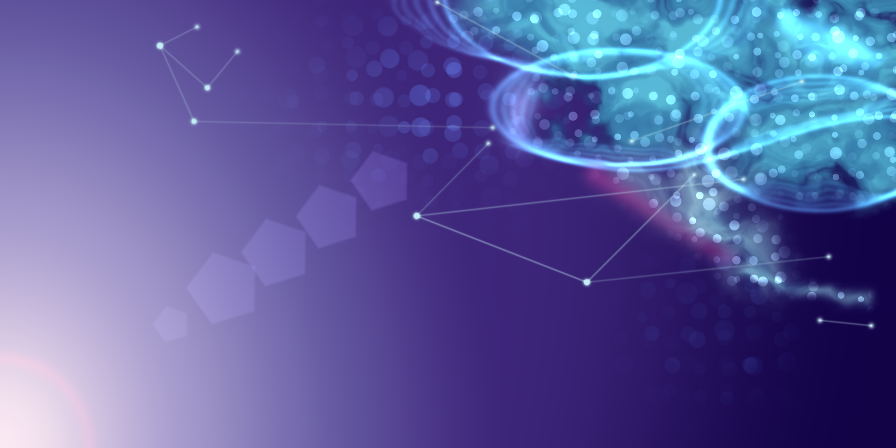
Reproduce this background procedurally as a WebGL 2 fragment shader.

```glsl
#version 300 es
precision highp float;
// Violet gradient with a glowing cyan neural cloud, linked nodes and lens ghosts.
uniform vec2 u_resolution;
out vec4 fragColor;

const vec3 BLUSH = vec3(0.98, 0.91, 0.95), LAVENDER = vec3(0.68, 0.64, 0.82);
const vec3 PERIWINKLE = vec3(0.41, 0.37, 0.65), VIOLET = vec3(0.24, 0.15, 0.48);
const vec3 NAVY = vec3(0.07, 0.01, 0.28), DEEP_BLUE = vec3(0.13, 0.23, 0.46);
const vec3 TEAL = vec3(0.23, 0.54, 0.71), CYAN = vec3(0.36, 0.78, 0.88);
const vec3 ICE = vec3(0.76, 0.93, 0.96);

float hash(vec2 p) { return fract(sin(dot(p, vec2(127.1, 311.7))) * 43758.5453); }

float noise(vec2 p) {
  vec2 i = floor(p), f = fract(p);
  f = f * f * (3.0 - 2.0 * f);
  return mix(mix(hash(i), hash(i + vec2(1, 0)), f.x),
             mix(hash(i + vec2(0, 1)), hash(i + vec2(1, 1)), f.x), f.y);
}

float fbm(vec2 p) {
  float sum = 0.0;
  for (float amp = 0.5; amp > 0.05; amp *= 0.5) {
    sum += amp * noise(p);
    p = mat2(1.6, 1.2, -1.2, 1.6) * p;
  }
  return sum;
}

float bell(float d, float width) { return exp(-d * d / (width * width)); }

float spot(vec2 p, vec2 center, vec2 radius) { return bell(length((p - center) / radius), 1.0); }

// Soft stroke from a to b
float stroke(vec2 p, vec2 a, vec2 b, float width) {
  vec2 ab = b - a;
  return bell(length(p - a - ab * clamp(dot(p - a, ab) / dot(ab, ab), 0.0, 1.0)), width);
}

// Approximate signed distance to an ellipse
float ellipse(vec2 p, vec2 center, vec2 radius) {
  return (length((p - center) / radius) - 1.0) * min(radius.x, radius.y);
}

float pentagon(vec2 p, float radius) {
  float sector = 6.28319 / 5.0;
  return length(p) * cos(mod(atan(p.x, p.y) + 0.3, sector) - 0.5 * sector) - radius;
}

// One soft disc per grid cell, with random place, size and strength
float bokeh(vec2 p, float cell, float radius, float seed) {
  vec2 id = floor(p / cell) + seed;
  vec2 jitter = vec2(hash(id), hash(id + 17.0)) - 0.5;
  float r = radius * mix(0.6, 1.0, hash(id + 31.0));
  float d = length((fract(p / cell) - 0.5) * cell - jitter * (cell - 2.0 * radius));
  return (1.0 - smoothstep(r * 0.8, r, d)) * hash(id + 47.0);
}

// Thin thread with a bright node at both ends
float link(vec2 p, vec2 a, vec2 b, float strength) {
  float nodes = bell(length(p - a), 0.006) + bell(length(p - b), 0.006);
  return strength * stroke(p, a, b, 0.0022) + 0.8 * nodes;
}

vec3 backdrop(vec2 p) {
  float d = length(p * vec2(1.0, 0.8));
  vec3 c = mix(BLUSH, LAVENDER, smoothstep(0.0, 0.42, d));
  c = mix(c, PERIWINKLE, smoothstep(0.3, 0.8, d));
  c = mix(c, VIOLET, smoothstep(0.65, 1.15, d));
  return mix(c, NAVY, smoothstep(1.15, 2.0, d + 0.25 * (0.4 - p.y)));
}

vec3 cloud(vec3 c, vec2 p) {
  vec2 warp = vec2(fbm(p * 5.0), fbm(p * 5.0 + 19.0)) - 0.47, q = p + 0.12 * warp;
  float wisps = fbm(q * vec2(7.0, 11.0) + 4.0 * warp);
  // Body: crown, front lobe and rear lobe
  vec2 front = vec2(1.38, 0.76), rear = vec2(1.83, 0.68);
  float body = min(ellipse(q, vec2(1.64, 1.02), vec2(0.64, 0.32)),
    min(ellipse(q, front, vec2(0.28, 0.13)), ellipse(q, rear, vec2(0.25, 0.15))));
  float mask = 1.0 - smoothstep(-0.07, 0.02, body);
  float light = wisps + 0.28 * spot(p, vec2(1.5, 0.92), vec2(0.4, 0.13))
              - 0.16 * spot(p, vec2(1.3, 0.74), vec2(0.14, 0.06));
  vec3 tint = mix(DEEP_BLUE, TEAL, smoothstep(0.32, 0.6, light));
  tint = mix(tint, CYAN, smoothstep(0.56, 0.85, light));
  c = mix(c, tint, mask * smoothstep(0.15, 0.5, light) * 0.92);
  // Warm edge, pale stem and highlights
  c += vec3(0.25, 0.06, 0.08) * stroke(p, vec2(1.33, 0.61), vec2(1.62, 0.43), 0.025);
  float stem = stroke(q, vec2(1.56, 0.64), vec2(1.67, 0.4), 0.06)
             + 0.6 * stroke(q, vec2(1.4, 0.61), vec2(1.58, 0.5), 0.05)
             + 0.8 * stroke(q, vec2(1.68, 0.38), vec2(1.92, 0.33), 0.018);
  c = mix(c, mix(TEAL, ICE, wisps), clamp(stem * wisps * 1.2, 0.0, 0.8));
  c += ICE * 0.35 * spot(q, vec2(1.15, 0.75), vec2(0.035, 0.06));
  c += CYAN * 0.5 * stroke(q, vec2(1.77, 0.94), vec2(1.92, 0.87), 0.025);
  // Bundles of flowing strands along the contours
  for (float k = 0.0; k < 5.0; k++) {
    vec2 s = p + 0.025 * k * warp;
    float wave = s.y - 0.68 - 0.012 * k + 0.06 * cos((s.x - 1.42) * (5.4 - 0.3 * k));
    float strands = bell(wave, 0.005) * smoothstep(1.1, 1.2, p.x)
      + bell(ellipse(s, front, vec2(0.28 - 0.02 * k, 0.13)), 0.005)
      + bell(ellipse(s, vec2(1.3, 1.02), vec2(0.31 + 0.03 * k, 0.19)), 0.005)
      + bell(ellipse(s, rear, vec2(0.25, 0.15 - 0.01 * k)), 0.006);
    c += CYAN * 0.38 * strands / (1.0 + 0.6 * k);
  }
  float sparks = bokeh(p, 0.045, 0.012, 3.0) + bokeh(p + 0.02, 0.06, 0.016, 9.0);
  return c + ICE * sparks * (0.28 * mask + 0.45 * min(stem, 1.0));
}

float network(vec2 p) {
  vec2 hub = vec2(0.93, 0.518), low = vec2(1.31, 0.37), mid = vec2(1.41, 0.685);
  vec2 west = vec2(0.357, 0.898), knot = vec2(0.463, 0.804), base = vec2(0.433, 0.729);
  vec2 crest = vec2(1.28, 0.83), east = vec2(1.79, 0.818);
  float n = link(p, hub, low, 0.4) + link(p, hub, vec2(1.66, 0.6), 0.3);
  n += link(p, hub, vec2(1.09, 0.68), 0.2) + link(p, low, vec2(1.55, 0.61), 0.35);
  n += link(p, low, vec2(1.85, 0.427), 0.2) + link(p, west, base, 0.2);
  n += link(p, west, vec2(0.44, 0.94), 0.2) + link(p, west, knot, 0.2);
  n += link(p, knot, vec2(0.53, 0.885), 0.2) + link(p, base, vec2(1.1, 0.715), 0.15);
  n += link(p, mid, east, 0.3) + link(p, crest, vec2(0.976, 0.995), 0.3);
  return min(n + link(p, vec2(1.83, 0.285), vec2(1.945, 0.273), 0.3), 1.0);
}

void main() {
  vec2 p = gl_FragCoord.xy / u_resolution * vec2(2.0, 1.0);
  vec3 c = cloud(backdrop(p), p);
  // Drifting discs
  float drift = 0.25 * spot(p, vec2(0.98, 0.8), vec2(0.22, 0.17))
              + 0.18 * spot(p, vec2(1.6, 0.28), vec2(0.13));
  c += TEAL * drift * (bokeh(p, 0.075, 0.027, 5.0) + bokeh(p + 0.03, 0.06, 0.021, 13.0));
  // Diagonal chain of lens ghosts
  for (float k = 0.0; k < 5.0; k++) {
    vec2 center = mix(vec2(0.383, 0.276), vec2(0.852, 0.596), k / 4.0);
    float edge = pentagon(p - center, k < 1.0 ? 0.034 : 0.072 - 0.004 * k);
    c += vec3(0.06, 0.06, 0.08) * (1.0 - smoothstep(-0.004, 0.004, edge)) * (0.5 + 0.2 * k);
  }
  c.r += 0.05 * bell(length(p) - 0.2, 0.015);
  fragColor = vec4(clamp(mix(c, ICE, network(p)), 0.0, 1.0), 1.0);
}
```
